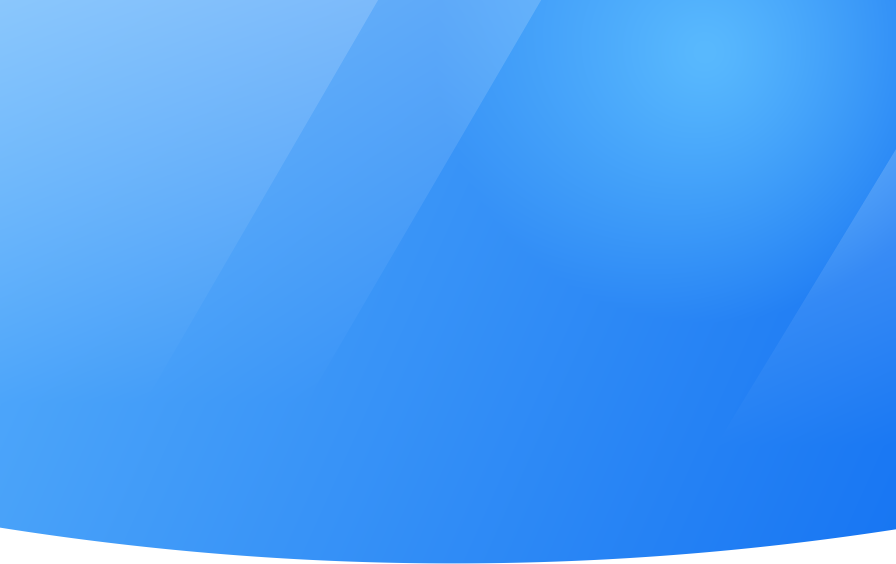
This background is drawn by a WebGL 1 fragment shader. Its source:

```glsl
precision highp float;

uniform vec2 u_resolution;

#define SKY_LIGHT vec3(0.335, 0.680, 0.985)
#define SKY_DEEP vec3(0.090, 0.460, 0.950)
#define GLOW_COLOR vec3(0.380, 0.760, 1.000)
#define GLOW_CENTER vec2(0.788, 0.093)
#define GLOW_RADIUS 0.48
#define GLOW_STRENGTH 0.88
#define PANE_ALPHA 0.17
#define CURVE_BOTTOM 0.999
#define CURVE_DEPTH 0.062

// Coverage on the negative side of an edge, softened over one pixel.
float cover(float dist, float pixel) {
    return clamp(0.5 - dist / pixel, 0.0, 1.0);
}

// Slanted edge x = topX - slope * y; negative to its left.
float slantedEdge(vec2 p, float topX, float slope) {
    return p.x - topX + slope * p.y;
}

// Opacity that falls evenly from one height to another.
float fadeDown(float y, float start, float end) {
    return PANE_ALPHA * clamp((end - y) / (end - start), 0.0, 1.0);
}

void main() {
    // Canvas units with y running down from the top edge.
    vec2 p = gl_FragCoord.xy / u_resolution;
    p.y = 1.0 - p.y;
    vec2 pixel = 1.0 / u_resolution;
    float aspect = u_resolution.x / u_resolution.y;

    // Diagonal base gradient
    vec3 color = mix(SKY_LIGHT, SKY_DEEP, 0.78 * p.x + 0.22 * p.y);

    // Round glow, rounded off at its peak
    vec2 toGlow = (p - GLOW_CENTER) * vec2(aspect, 1.0);
    float reach = sqrt(dot(toGlow, toGlow) + 0.0008) / GLOW_RADIUS;
    color = mix(color, GLOW_COLOR, GLOW_STRENGTH * max(1.0 - reach, 0.0));

    // Two overlapping panes on the left
    float leftFade = fadeDown(p.y, 0.0, 0.715);
    float inner = cover(slantedEdge(p, 0.422, 0.365), pixel.x);
    float outer = cover(slantedEdge(p, 0.604, 0.367), pixel.x);
    color = mix(color, vec3(1.0), leftFade * inner);
    color = mix(color, vec3(1.0), leftFade * outer);

    // Single pane on the right
    float right = cover(-slantedEdge(p, 1.101, 0.382), pixel.x);
    color = mix(color, vec3(1.0), fadeDown(p.y, 0.265, 0.79) * right);

    // White ground below a shallow curve
    float across = (p.x - 0.506) / 0.5;
    float curveY = CURVE_BOTTOM - CURVE_DEPTH * across * across;
    color = mix(vec3(1.0), color, cover(p.y - curveY, pixel.y));

    gl_FragColor = vec4(color, 1.0);
}
```
